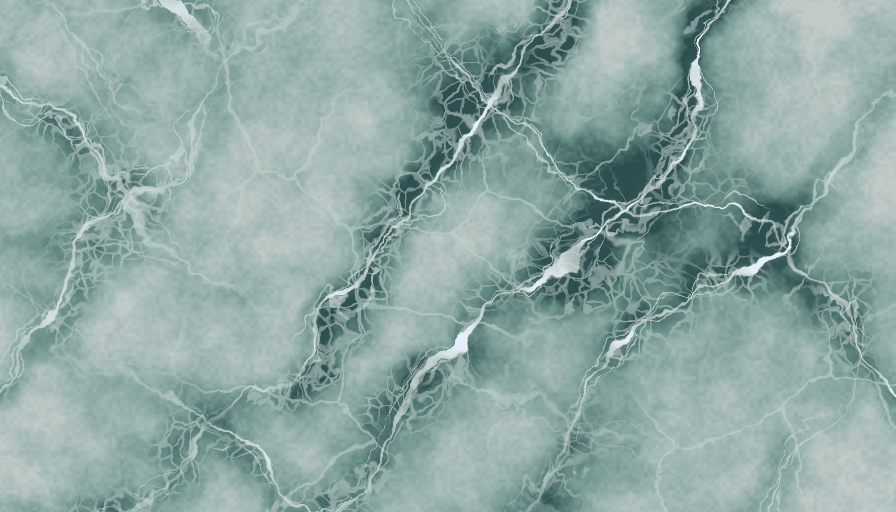
A WebGL 2 fragment shader for this texture:

```glsl
#version 300 es
precision highp float;
// Sea-green marble: pale clouded slabs, dark diagonal bands and branching white veins.
uniform vec2 u_resolution;
out vec4 fragColor;

float hash(vec2 p) {
  vec3 q = fract(p.xyx * 0.1031);
  q += dot(q, q.yzx + 33.33);
  return fract((q.x + q.y) * q.z);
}

float noise(vec2 p) {
  vec2 cell = floor(p), f = fract(p);
  f = f * f * (3.0 - 2.0 * f);
  return mix(mix(hash(cell), hash(cell + vec2(1, 0)), f.x),
             mix(hash(cell + vec2(0, 1)), hash(cell + vec2(1, 1)), f.x), f.y);
}

float fbm(vec2 p) {
  float sum = 0.0, amp = 0.516;
  for (int i = 0; i < 5; i++) {
    sum += amp * noise(p);
    p = mat2(1.6, 1.2, -1.2, 1.6) * p + 3.7;
    amp *= 0.5;
  }
  return sum;
}

// Gap between the two nearest scattered points: zero on the cell borders
float cellEdge(vec2 p) {
  vec2 cell = floor(p);
  float first = 9.0, second = 9.0;
  for (int y = -1; y <= 1; y++)
    for (int x = -1; x <= 1; x++) {
      vec2 c = cell + vec2(x, y);
      float d = distance(p, c + vec2(hash(c), hash(c + 57.0)));
      second = min(second, max(first, d));
      first = min(first, d);
    }
  return second - first;
}

float thread(float d, float width) {
  return 1.0 - smoothstep(0.25 * width, width, abs(d));
}

// One wandering vein: x = dark halo, y = white core with side strands
vec2 vein(vec2 p, float offset, float id, float strength) {
  vec2 seed = id * vec2(7.3, 3.1);
  float d = offset + 0.32 * (fbm(p * 2.4 + seed) - 0.5);
  float swell = noise(p * 8.0 + seed);
  float ragged = 0.3 + 1.4 * noise(p * 42.0 + seed);
  float width = strength * (0.0005 + 0.015 * swell * swell * swell * ragged);
  float core = 1.0 - smoothstep(width, width + 0.004, abs(d));
  core *= 0.6 + 0.5 * noise(p * 19.0 - seed);
  float split = fbm(p * 8.0 - seed) - 0.45;
  float strand = max(thread(d + 0.10 * split, 0.0038), thread(d - 0.16 * split + 0.01, 0.0035));
  strand *= smoothstep(0.25, 0.6, noise(p * 12.0 + seed));
  float glow = 0.3 * exp(-abs(d) / 0.010) * swell * ragged;
  float side = d + 0.05 * (noise(p * 2.7 - seed) - 0.5) + 0.06 * split;
  float reach = 0.03 + 0.075 * noise(p * 3.0 + seed + 5.0);
  float halo = exp(-pow(abs(side) / reach, 1.5));
  return vec2(halo, max(core, max(0.65 * strand, glow)) * min(1.0, 0.45 + strength));
}

void main() {
  vec2 p = gl_FragCoord.xy / u_resolution.y;
  // Jagged coordinates roughen every vein and crack
  vec2 q = p + 0.042 * (vec2(fbm(p * 20.0 + 6.0), fbm(p * 20.0 + 49.0)) - 0.5);
  float shade = 0.0, white = 0.0;

  // Main bands rising to the right
  for (int i = -1; i <= 3; i++) {
    float id = float(i) + 2.0;
    float strength = exp(-0.3 * pow(float(i) - 0.8, 2.0));
    float place = 0.21 + 0.30 * float(i) + 0.06 * (hash(vec2(id, 4.0)) - 0.5);
    float presence = 0.5 + 0.5 * smoothstep(0.25, 0.6, noise(p * 1.8 + id * 9.1));
    vec2 v = vein(q, dot(q, vec2(0.79, -0.61)) - place, id, strength) * presence;
    shade = 1.0 - (1.0 - shade) * (1.0 - v.x * strength);
    white = max(white, v.y);
  }

  // Broken cross veins falling to the right
  for (int i = 0; i < 5; i++) {
    float id = float(i) + 11.0;
    float strength = 0.35 + 0.4 * hash(vec2(id, 8.0));
    float place = 0.37 + 0.22 * float(i) + 0.06 * (hash(vec2(id, 4.0)) - 0.5);
    float presence = smoothstep(0.3, 0.6, noise(p * 1.7 + id * 5.7));
    vec2 v = vein(q, dot(q, vec2(0.57, 0.82)) - place, id, strength) * presence;
    shade = 1.0 - (1.0 - shade) * (1.0 - v.x * strength * 0.8);
    white = max(white, v.y);
  }
  shade *= 0.3 + 1.3 * fbm(q * 8.0 + 21.0);

  // Fine crack network, dense in the dark bands and faint in the slabs
  vec2 bent = q + 0.10 * (vec2(fbm(p * 5.0), fbm(p * 5.0 + 9.0)) - 0.5);
  float web = max(thread(cellEdge(bent * 13.0), 0.085),
                  0.8 * thread(cellEdge(bent * 30.0 + 5.0), 0.18));
  web *= smoothstep(0.15, 0.5, shade) * smoothstep(0.25, 0.65, noise(p * 9.0 + 2.0));
  vec2 along = vec2(dot(q, vec2(0.79, -0.61)) * 11.0, dot(q, vec2(0.61, 0.79)) * 5.0);
  float wisp = thread(fbm(along) - 0.5, 0.024) * (0.15 + 0.6 * smoothstep(0.1, 0.5, shade));
  float hairline = thread(cellEdge(bent * 3.2 + 3.0), 0.022);
  hairline *= 0.6 * smoothstep(0.35, 0.75, noise(p * 3.5 + 14.0));
  float fine = max(0.62 * web, max(0.75 * wisp, hairline));

  // Clouded stone from pale to deep green, with contrast stretched about its middle
  float depth = 0.06 + 0.9 * shade + 0.36 * (fbm(p * 3.6 + 31.0) - 0.5)
              + 0.30 * (fbm(q * 17.0 + 8.0) - 0.5) + 0.09 * (noise(p * 130.0) - 0.5);
  depth = clamp(0.28 + 1.6 * (depth - 0.24), -0.12, 1.08);
  vec3 color = mix(vec3(0.70, 0.76, 0.75), vec3(0.21, 0.35, 0.35), depth);
  color += depth * (1.0 - depth) * vec3(0.0, 0.13, 0.07);

  // White mineral, coolest where it is thickest
  color = mix(color, vec3(0.76, 0.82, 0.80), fine);
  vec3 mineral = mix(vec3(0.84, 0.88, 0.87), vec3(0.90, 0.94, 0.98), smoothstep(0.8, 1.0, white));
  color = mix(color, mineral, min(white, 1.0));
  fragColor = vec4(clamp(color, 0.0, 1.0), 1.0);
}
```
